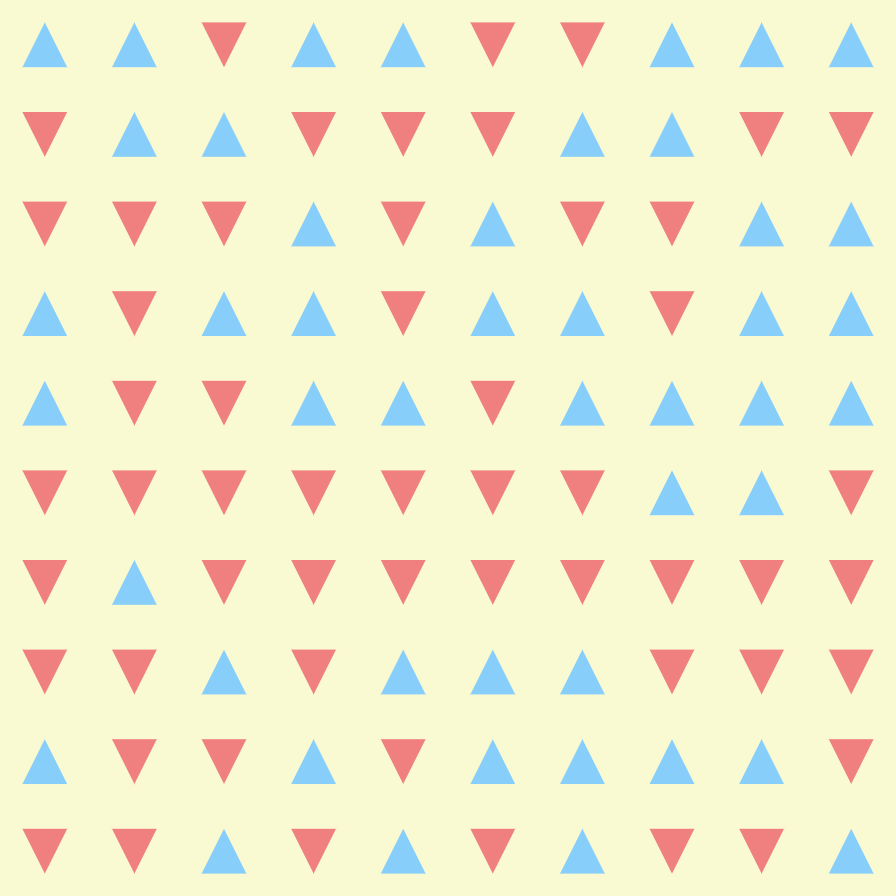
Reproduce this pattern procedurally as a WebGL 2 fragment shader.

```glsl
#version 300 es
precision highp float;
// Ten by ten grid of small triangles: blue ones point up, coral ones point down, on pale yellow.

uniform vec2 u_resolution;
out vec4 fragColor;

const float GRID_COUNT = 10.0;      // repeats across and down
const vec2  TRIANGLE_SIZE = vec2(0.5, 0.5); // base and height, in cells
const float UP_SHARE = 0.52;        // portion of triangles pointing up
const uint  SEED = 7u;
const vec3  PAPER = vec3(0.980, 0.980, 0.824);
const vec3  SKY_BLUE = vec3(0.529, 0.808, 0.980);
const vec3  CORAL = vec3(0.941, 0.502, 0.502);

// Integer hash of a cell, returned in 0..1
float hashCell(vec2 cell) {
    uvec2 c = uvec2(cell);
    uint h = c.x * 374761393u + c.y * 668265263u + SEED * 2246822519u;
    h = (h ^ (h >> 15)) * 2246822519u;
    h = (h ^ (h >> 13)) * 3266489917u;
    h ^= h >> 16;
    return float(h >> 8) / 16777216.0;
}

// Signed distance to an upright isosceles triangle centred on its bounding box
float triangleDistance(vec2 p, vec2 size) {
    vec2 slopeNormal = normalize(vec2(size.y, 0.5 * size.x));
    float slope = dot(vec2(abs(p.x), p.y - 0.5 * size.y), slopeNormal);
    float base = -p.y - 0.5 * size.y;
    return max(slope, base);
}

void main() {
    vec2 gridPos = gl_FragCoord.xy / u_resolution * GRID_COUNT;
    vec2 cell = floor(gridPos);
    vec2 local = fract(gridPos) - 0.5;

    // Direction and colour are chosen together
    bool pointsUp = hashCell(cell) < UP_SHARE;
    local.y *= pointsUp ? 1.0 : -1.0;
    vec3 fill = pointsUp ? SKY_BLUE : CORAL;

    // Edge softened over one pixel
    float pixel = GRID_COUNT / min(u_resolution.x, u_resolution.y);
    float d = triangleDistance(local, TRIANGLE_SIZE);
    float coverage = clamp(0.5 - d / pixel, 0.0, 1.0);

    fragColor = vec4(mix(PAPER, fill, coverage), 1.0);
}
```
